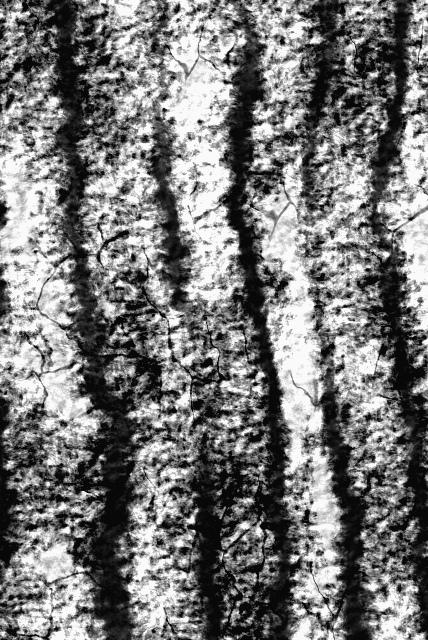
Reproduce this texture procedurally as a WebGL 1 fragment shader.

```glsl
precision highp float;
uniform vec2 u_resolution;

const float FURROW_SPACING = 0.125;
const float FURROW_LEAN = 0.10;
const float FURROW_WANDER = 0.13;
const float FURROW_MIN_WIDTH = 0.001;
const float FURROW_MAX_WIDTH = 0.017;
const float FURROW_DEPTH = 0.88;
const vec2 STREAK_SCALE = vec2(13.0, 4.5);
const float STREAK_CONTRAST = 1.45;
const vec2 GRAIN_SCALE = vec2(62.0, 74.0);
const float GRAIN_CONTRAST = 1.45;
const float RELIEF_CONTRAST = 1.0;
const vec2 PLATE_SCALE = vec2(17.0, 12.0);
const float CRACK_DEPTH = 0.5;
const float PIT_DEPTH = 0.35;
const float BARK_TONE = 0.67;
const float WORN_TONE = 0.93;

float hash(vec2 p) {
  vec3 q = fract(p.xyx * 0.1031);
  q += dot(q, q.yzx + 33.33);
  return fract((q.x + q.y) * q.z);
}

float noise(vec2 p) {
  vec2 i = floor(p), f = fract(p);
  f = f * f * (3.0 - 2.0 * f);
  return mix(mix(hash(i), hash(i + vec2(1.0, 0.0)), f.x),
             mix(hash(i + vec2(0.0, 1.0)), hash(i + 1.0), f.x), f.y);
}

float fbm(vec2 p, float gain) {
  float sum = 0.0, weight = 1.0, total = 0.0;
  for (int i = 0; i < 4; i++) {
    sum += weight * noise(p);
    total += weight;
    weight *= gain;
    p = mat2(0.96, 0.28, -0.28, 0.96) * p * 2.03 + 17.3;
  }
  return sum / total;
}

// Gap between the two nearest cell centres, and a random value per cell
vec2 plates(vec2 p) {
  vec2 cell = floor(p);
  float nearest = 8.0, second = 8.0, tint = 0.0;
  for (int y = -1; y <= 1; y++) {
    for (int x = -1; x <= 1; x++) {
      vec2 id = cell + vec2(float(x), float(y));
      vec2 centre = id + vec2(hash(id + 3.1), hash(id + 41.7));
      float d = distance(p, centre);
      if (d < nearest) {
        second = nearest;
        nearest = d;
        tint = hash(id + 9.5);
      } else {
        second = min(second, d);
      }
    }
  }
  return vec2(second - nearest, tint);
}

void main() {
  vec2 p = gl_FragCoord.xy / u_resolution.y;
  vec2 bend = vec2(fbm(p * 15.0, 0.55), fbm(p * 15.0 + 50.0, 0.55)) - 0.5;
  float wander = FURROW_WANDER * (noise(p * vec2(3.5, 3.0) + 5.0) - 0.5);
  float across = p.x + FURROW_LEAN * p.y + wander;
  vec2 along = vec2(across, p.y) + 0.035 * bend;

  // Fine granular surface, lit from the upper left
  vec2 g = (p + 0.02 * bend) * GRAIN_SCALE;
  float grain = fbm(g, 0.72) - 0.5;
  float relief = grain + 0.5 - fbm(g + vec2(-0.35, 0.45), 0.72);
  float pits = smoothstep(0.66, 0.86, noise(p * vec2(125.0, 140.0) + 80.0));

  // Upright furrows that open and close along their length
  float lane = (across + 0.05 * bend.x) / FURROW_SPACING;
  float id = floor(lane);
  float depth = abs(fract(lane) - 0.5) * FURROW_SPACING;
  float opening = smoothstep(0.22, 0.72, noise(vec2(id * 7.3, p.y * 4.0 + id * 2.7)));
  float width = mix(FURROW_MIN_WIDTH, FURROW_MAX_WIDTH, opening);
  float ragged = depth + 0.016 * grain;
  float furrow = 1.0 - smoothstep(width * 0.35, width * 1.3 + 0.004, ragged);
  furrow *= mix(0.35, 1.0, opening);
  float ridge = smoothstep(0.0, 0.045, depth);

  // Plates and broken hairline cracks
  vec2 plate = plates((along + 0.03 * bend.yx) * PLATE_SCALE);
  float crackMask = smoothstep(0.48, 0.66, noise(p * 13.0 + 31.0));
  float crack = crackMask * (1.0 - smoothstep(0.015, 0.075, plate.x));

  // Pale streaks and smooth worn patches on the ridges
  float streak = fbm(along * STREAK_SCALE + 12.0, 0.55) - 0.5;
  float wear = fbm(along * vec2(17.0, 8.0) + 67.0, 0.5) + 0.5 * streak + 0.12 * grain;
  float worn = smoothstep(0.64, 0.72, wear) * smoothstep(0.012, 0.035, depth);

  float tone = BARK_TONE + STREAK_CONTRAST * streak + 0.12 * (plate.y - 0.5);
  tone *= mix(0.62, 1.0, ridge);
  tone += GRAIN_CONTRAST * grain + RELIEF_CONTRAST * relief - PIT_DEPTH * pits;
  tone = mix(tone, WORN_TONE + 0.55 * grain + 0.3 * relief, 0.9 * worn);
  tone -= CRACK_DEPTH * crack;
  tone *= 1.0 - FURROW_DEPTH * furrow;

  gl_FragColor = vec4(vec3(clamp(tone, 0.03, 0.98)), 1.0);
}
```
